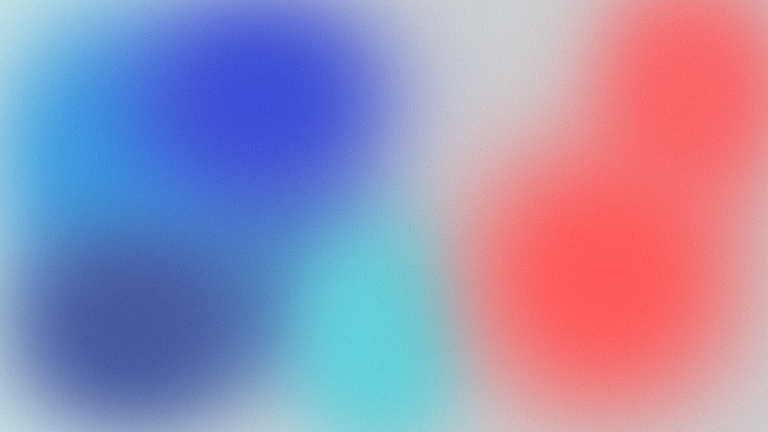
A Shadertoy shader for this background:

```glsl
const vec3 MIST_LEFT = vec3(0.80, 0.90, 0.90);
const vec3 MIST_RIGHT = vec3(0.80, 0.81, 0.82);
const float FALLOFF = 3.0;         // higher gives flatter cores
const float GRAIN_CELLS = 240.0;   // cells along the canvas height
const float GRAIN_STRENGTH = 0.05;
const float GRAIN_MEAN = 0.45;

// Glows from back to front: centre xy, radii zw, in canvas heights
const int GLOW_COUNT = 7;
const vec4 GLOW_SHAPE[GLOW_COUNT] = vec4[](
    vec4(0.56, 0.40, 0.34, 0.30),  // steel
    vec4(0.25, 0.63, 0.28, 0.36),  // sky
    vec4(0.88, 0.22, 0.23, 0.30),  // cyan
    vec4(0.30, 0.24, 0.30, 0.26),  // slate
    vec4(0.60, 0.77, 0.33, 0.28),  // cobalt
    vec4(1.60, 0.79, 0.25, 0.30),  // coral
    vec4(1.40, 0.36, 0.34, 0.34)   // red
);
const vec3 GLOW_COLOR[GLOW_COUNT] = vec3[](
    vec3(0.33, 0.55, 0.77),
    vec3(0.24, 0.62, 0.88),
    vec3(0.38, 0.82, 0.86),
    vec3(0.28, 0.35, 0.63),
    vec3(0.24, 0.31, 0.84),
    vec3(0.98, 0.40, 0.41),
    vec3(1.00, 0.35, 0.35)
);

vec2 hash2(vec2 cell) {
    vec3 h = fract(cell.xyx * vec3(0.1031, 0.1030, 0.0973));
    h += dot(h, h.yzx + 33.33);
    return fract((h.xx + h.yz) * h.zy);
}

// Distance to the nearest jittered cell point
float cellular(vec2 p) {
    vec2 cell = floor(p);
    float nearest = 4.0;
    for (int y = -1; y <= 1; y++) {
        for (int x = -1; x <= 1; x++) {
            vec2 neighbour = cell + vec2(x, y);
            vec2 delta = neighbour + hash2(neighbour) - p;
            nearest = min(nearest, dot(delta, delta));
        }
    }
    return sqrt(nearest);
}

float glow(vec2 p, vec4 shape) {
    return exp(-pow(length((p - shape.xy) / shape.zw), FALLOFF));
}

void mainImage(out vec4 fragColor, in vec2 fragCoord) {
    vec2 p = fragCoord / iResolution.y;
    float across = fragCoord.x / iResolution.x;

    // Pale mist under layered glows
    vec3 color = mix(MIST_LEFT, MIST_RIGHT, smoothstep(0.0, 0.6, across));
    for (int i = 0; i < GLOW_COUNT; i++) {
        color = mix(color, GLOW_COLOR[i], glow(p, GLOW_SHAPE[i]));
    }

    // Fine film grain
    color += GRAIN_STRENGTH * (GRAIN_MEAN - cellular(p * GRAIN_CELLS));
    fragColor = vec4(clamp(color, 0.0, 1.0), 1.0);
}
```
